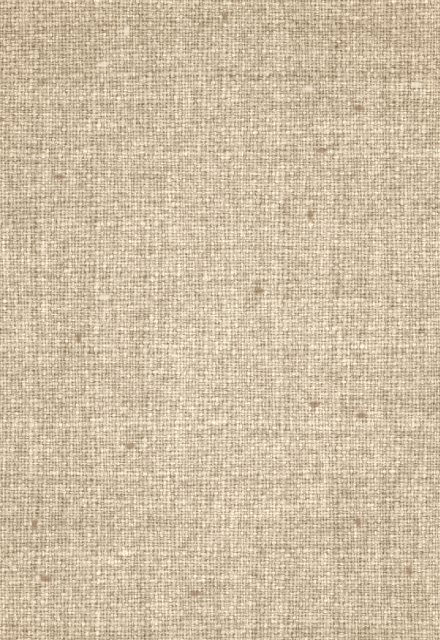
Give the GLSL for this texture, as a Shadertoy shader.

```glsl
// Natural linen: a fine plain weave of uneven pale threads with dark pores.
// Alternating over/under cells are shaded by cosine thread profiles; layered
// sines bend and tint the yarns, and cellular noise scatters slubs and husks.

const float TAU = 6.2831853;
const float THREADS = 176.0; // threads per canvas height

float hash(vec2 p) {
    vec3 q = fract(p.xyx * vec3(0.1031, 0.1030, 0.0973));
    q += dot(q, q.yzx + 33.33);
    return fract((q.x + q.y) * q.z);
}

// Slow, soft blotches from layered sines
float clouds(vec2 p) {
    float sum = 0.0, amp = 0.5;
    for (int i = 0; i < 4; i++) {
        p = mat2(0.8, 0.6, -0.6, 0.8) * p * 1.7 + 2.3;
        sum += amp * sin(p.x + 1.3 * sin(p.y * 0.8)) * cos(p.y);
        amp *= 0.7;
    }
    return sum;
}

// Tone of one yarn, drifting along its length
float yarnTone(float id, float along, float seed) {
    float h = hash(vec2(id, seed));
    float k = hash(vec2(id, seed + 7.0));
    float drift = sin(along * (0.07 + 0.08 * k) + TAU * h)
                * sin(along * 0.19 + TAU * k);
    float paleStretch = smoothstep(0.9, 1.0, k) * smoothstep(0.1, 0.8, sin(along * 0.06 + 40.0 * h));
    return 0.06 * (h - 0.5) + 0.027 * drift + 0.045 * paleStretch;
}

// Rare cellular flecks, stretched along either yarn direction
float flecks(vec2 p, float size, float rarity, float seed) {
    vec2 home = floor(p / size);
    float mask = 0.0;
    for (int y = -1; y <= 1; y++)
    for (int x = -1; x <= 1; x++) {
        vec2 id = home + vec2(x, y);
        float pick = hash(id + seed);
        vec2 centre = (id + vec2(hash(id + seed + 11.0), hash(id + seed + 23.0))) * size;
        vec2 d = p - centre;
        d *= hash(id + seed + 37.0) < 0.6 ? vec2(0.5, 1.0) : vec2(1.0, 0.55);
        mask = max(mask, step(rarity, pick) * (1.0 - smoothstep(0.35, 1.1, length(d))));
    }
    return mask;
}

vec3 linen(vec2 uv) {
    vec2 flatP = uv * THREADS;

    // Uneven pitch and gently wandering yarns
    vec2 p = flatP;
    p.x += 0.35 * sin(flatP.x * 0.37) + 0.25 * sin(flatP.x * 0.83 + 1.0)
         + 0.30 * sin(flatP.y * 0.06 + flatP.x * 0.11) + 0.10 * sin(flatP.y * 0.41 + flatP.x * 1.9);
    p.y += 0.35 * sin(flatP.y * 0.33 + 2.0) + 0.25 * sin(flatP.y * 0.91)
         + 0.30 * sin(flatP.x * 0.05 + flatP.y * 0.13) + 0.10 * sin(flatP.x * 0.47 + flatP.y * 2.1);

    // Over/under weave
    vec2 id = floor(p);
    vec2 profile = cos(TAU * (fract(p) - 0.5));
    float weftOver = mod(id.x + id.y, 2.0);
    float weave = mix(profile.x, profile.y, mix(0.25, 0.78, weftOver));
    float tone = 0.08 * weave;

    // Dark pores where four cells meet
    vec2 corner = floor(p + 0.5);
    float pore = 0.25 * (1.0 - profile.x) * (1.0 - profile.y);
    tone += 0.02 - 0.17 * pore * hash(corner + 61.0);

    // Yarn tint, stitch variation and fibre grain
    float warp = yarnTone(id.x, p.y, 3.0);
    float weft = yarnTone(id.y, p.x, 19.0);
    tone += mix(warp, weft, mix(0.3, 0.7, weftOver)) * 1.4;
    tone += 0.11 * (hash(id + 5.0) - 0.5);
    tone += 0.15 * (hash(floor(flatP * vec2(2.3, 3.1)) + 91.0) - 0.5);

    // Broad light falling off toward the edges
    vec2 centred = uv - vec2(0.5 * iResolution.x / iResolution.y, 0.45);
    float falloff = dot(centred, centred * vec2(1.6, 1.0));
    tone += 0.016 - 0.13 * falloff + 0.014 * clouds(uv * 4.0);

    vec3 color = vec3(0.822, 0.756, 0.656) + tone * vec3(1.0, 1.037, 1.074);
    color -= vec3(0.0, 0.012, 0.025) * (falloff * 2.0 - 0.2);

    // Dark husks and pale slubs
    color = mix(color, vec3(0.58, 0.46, 0.34), 0.6 * flecks(flatP, 9.0, 0.93, 41.0));
    color = mix(color, vec3(0.96, 0.91, 0.83), 0.8 * flecks(flatP, 15.0, 0.91, 77.0));
    return color;
}

void mainImage(out vec4 fragColor, in vec2 fragCoord) {
    // Average a 2 by 2 grid of samples for smooth edges
    vec3 sum = vec3(0.0);
    for (int i = 0; i < 4; i++) {
        vec2 offset = 0.5 * vec2(i % 2, i / 2) - 0.25;
        sum += linen((fragCoord + offset) / iResolution.y);
    }
    fragColor = vec4(clamp(sum / 4.0, 0.0, 1.0), 1.0);
}
```
